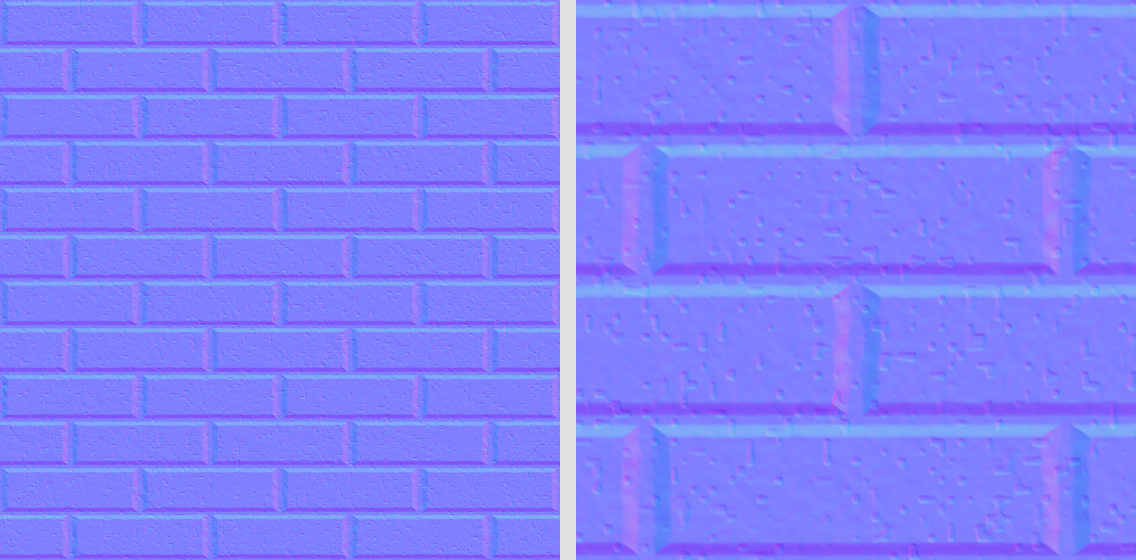
Left: the whole. Right: its middle third, enlarged.
Reproduce this texture map procedurally as a Shadertoy shader.

```glsl
// Tangent-space normal map of a running-bond wall: bevelled bricks with fine, pitted grain.

// Integer hash of a lattice cell, 0 to 1
float hash(ivec2 cell, int seed) {
    uint h = uint(cell.x) * 1597u + uint(cell.y) * 51749u + uint(seed) * 7919u;
    h = (h ^ (h >> 15)) * 73939u;
    h = (h ^ (h >> 13)) * 91193u;
    h ^= h >> 16;
    return float(h & 65535u) / 65535.0;
}

// Value noise that wraps after "cells" lattice cells
float noise(vec2 uv, int cells, int seed) {
    vec2 p = uv * float(cells);
    vec2 f = fract(p);
    f = f * f * f * (f * (f * 6.0 - 15.0) + 10.0);
    ivec2 a = (ivec2(floor(p)) + cells) % cells;
    ivec2 b = (a + 1) % cells;
    return mix(mix(hash(a, seed), hash(ivec2(b.x, a.y), seed), f.x),
               mix(hash(ivec2(a.x, b.y), seed), hash(b, seed), f.x), f.y);
}

// Raised brick face, 0 in the mortar and 1 on top, with mitred bevels
float brickProfile(vec2 uv) {
    vec2 p = uv * vec2(4.0, 12.0);
    p.x += 0.5 * (1.0 - mod(floor(p.y), 2.0));
    vec2 edgeDist = (0.5 - abs(fract(p) - 0.5)) / vec2(4.0, 12.0);

    // Uneven edges, rougher on the short sides
    edgeDist += (noise(uv, 96, 1) - 0.5) * vec2(0.0030, 0.0007);

    vec2 ramp = (edgeDist - vec2(0.0036, 0.0026)) / vec2(0.0105, 0.0078);
    float t = clamp(min(ramp.x, ramp.y), 0.0, 1.0);
    return mix(t, smoothstep(0.0, 1.0, t), 0.4);
}

// Surface height in canvas units
float height(vec2 uv) {
    float grain = 0.00022 * noise(uv, 144, 2) + 0.00012 * noise(uv, 256, 3);
    float pits = 0.00042 * smoothstep(0.74, 0.96, noise(uv, 176, 4));
    float swell = 0.00030 * noise(uv, 48, 5);
    return 0.0023 * brickProfile(uv) + grain + swell - pits;
}

void mainImage(out vec4 fragColor, in vec2 fragCoord) {
    vec2 uv = fragCoord / iResolution.xy;

    // Central differences give the slope
    vec2 e = vec2(0.0009, 0.0);
    vec2 slope = vec2(height(uv + e.xy) - height(uv - e.xy),
                      height(uv + e.yx) - height(uv - e.yx)) / (2.0 * e.x);

    // Pack the normal into colour
    vec3 normal = normalize(vec3(-slope, 1.0));
    fragColor = vec4(normal * 0.5 + 0.5, 1.0);
}
```
